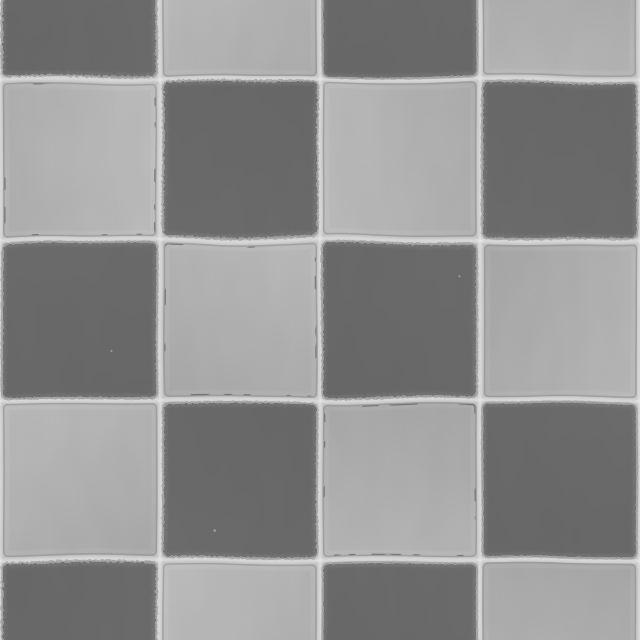
A three.js fragment shader for this pattern:

```glsl
// Checkerboard of dark and light grey glazed square tiles with pale, soft grout.
varying vec2 vUv;

const float TILES = 4.0;              // tiles across and up
const vec2 SHIFT = vec2(0.0, 0.5);    // grid offset, in tiles
const float DARK_HALF = 0.477;        // half sizes, in tiles
const float LIGHT_HALF = 0.481;
const float CORNER = 0.032;
const float BEAD_WIDTH = 0.019;       // bright core of the grout
const vec2 WARP = vec2(0.010, 0.028); // unevenness of the courses
const float LAY_JITTER = 0.008;
const float RAGGED = 0.015;           // roughness of dark tile edges
const float RIM_WIDTH = 0.006;
const vec3 DARK = vec3(0.41);
const vec3 DARK_EDGE = vec3(0.45);
const vec3 LIGHT = vec3(0.69);
const vec3 RIM = vec3(0.59);
const vec3 GROUT = vec3(0.72);
const vec3 BEAD = vec3(0.84);
const vec3 HAIRLINE = vec3(0.38);

float hash(vec2 p) {
  return fract(sin(dot(p, vec2(127.1, 311.7))) * 43758.55);
}

vec2 hash2(vec2 p) {
  return vec2(hash(p), hash(p + 19.7));
}

float corner(vec2 cell, vec2 offset, vec2 period) {
  float a = 6.2832 * hash(mod(cell, period));
  return dot(vec2(cos(a), sin(a)), offset);
}

// Gradient noise that wraps after a whole number of cells.
float wrapNoise(vec2 p, vec2 period) {
  vec2 i = floor(p), f = fract(p), e = vec2(1.0, 0.0);
  vec2 u = f * f * f * (f * (f * 6.0 - 15.0) + 10.0);
  return mix(
    mix(corner(i, f, period), corner(i + e, f - e, period), u.x),
    mix(corner(i + e.yx, f - e.yx, period), corner(i + 1.0, f - 1.0, period), u.x),
    u.y);
}

float canvasNoise(vec2 freq) {
  return wrapNoise(vUv * freq + 0.37, freq);
}

float roundBox(vec2 p, float halfSize, float r) {
  vec2 q = abs(p) - halfSize + r;
  return length(max(q, 0.0)) + min(max(q.x, q.y), 0.0) - r;
}

// Soft line of the given half width centred on distance zero.
float line(float d, float w, float aa) {
  return 1.0 - smoothstep(w - 0.5 * aa, w + aa, abs(d));
}

void main() {
  float aa = max(fwidth(vUv.x) * TILES, 0.002);

  // Slightly uneven grid
  vec2 sway = vec2(canvasNoise(vec2(5.0)), canvasNoise(vec2(6.0, 7.0)));
  vec2 p = vUv * TILES + SHIFT + WARP * sway;
  vec2 cell = mod(floor(p), TILES);
  vec2 local = fract(p) - 0.5;
  vec2 seed = hash2(cell + 3.1);
  float isDark = 1.0 - mod(cell.x + cell.y, 2.0);

  // Shared noises
  float fine = canvasNoise(vec2(200.0));
  float patches = canvasNoise(vec2(36.0));
  float mottle = canvasNoise(vec2(28.0, 12.0));

  // Tile outline
  vec2 laid = local - LAY_JITTER * (hash2(cell + 8.3) - 0.5);
  float d = roundBox(laid, mix(LIGHT_HALF, DARK_HALF, isDark), CORNER);
  d += isDark * RAGGED * mix(0.35, 1.0, seed.x) * fine;
  float inside = 1.0 - smoothstep(-0.5 * aa, 0.5 * aa, d);

  // Grout with a bright bead, strongest at the crossings
  vec2 gap = (0.5 - abs(local)) / BEAD_WIDTH;
  vec2 bead = exp(-gap * gap);
  vec3 grout = mix(GROUT, BEAD, max(bead.x, bead.y));
  grout += 0.05 * bead.x * bead.y + 0.012 * patches;
  float rim = line(d - RIM_WIDTH, RIM_WIDTH, aa);
  grout = mix(grout, RIM - 0.15 * fine, rim * isDark * 0.75);

  // Light glaze: slanted shading, faint streaks, soft rim
  float turn = 6.2832 * seed.y;
  vec2 slope = vec2(cos(turn), sin(turn));
  float shade = 0.05 * dot(local, slope) + 0.03 * (seed.x - 0.5);
  vec3 light = LIGHT + shade + 0.012 * mottle + 0.004 * fine;
  light = mix(light, RIM, 0.65 * line(d + RIM_WIDTH, 0.5 * RIM_WIDTH, aa));
  light += 0.02 * line(d + 0.025, 0.01, 0.012);

  // Broken hairlines along the edges of some light tiles
  float broken = smoothstep(0.08, 0.2, patches) * step(0.45, hash(cell + 5.9));
  light = mix(light, HAIRLINE, 0.75 * broken * line(d + 0.012, 0.002, aa));

  // Dark glaze: paler towards the edge, with rare chips
  vec3 dark = mix(DARK, DARK_EDGE, smoothstep(-0.035, -0.003, d));
  dark += 0.012 * dot(local, slope) + 0.005 * mottle;
  for (int i = 0; i < 2; i++) {
    vec2 key = cell + 11.3 * float(i + 1);
    vec2 spot = 0.88 * (hash2(key) - 0.5);
    float chip = line(length(local - spot) + 0.006 * fine, 0.005, aa);
    dark = mix(dark, LIGHT, 0.7 * chip * step(0.8, hash(key + 2.7)));
  }

  vec3 color = mix(grout, mix(light, dark, isDark), inside);
  gl_FragColor = vec4(color, 1.0);
}
```
